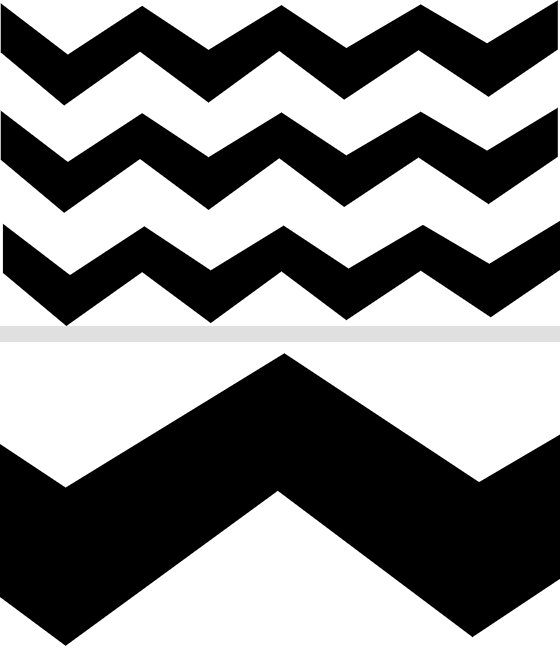
Top, the full canvas; bottom, a detail of the centre.
Give the GLSL for this pattern, as a Shadertoy shader.

```glsl
// Three bold black zigzag bands on white, with slightly uneven hand-cut corners.

// Corner i (0 to 8) of a band's upper edge; even corners are peaks, y points down.
vec2 upperCorner(int i) {
    float k = float(i / 2);
    float odd = mod(k, 2.0);
    float inner = (i == 0 || i == 8) ? 0.0 : 1.0;
    vec2 peak = vec2(1.0 + 191.0 * k + 3.0 * inner, 4.5 - k + 4.5 * inner);
    vec2 valley = vec2(93.0 + 191.0 * k + 2.0 * odd, 75.0 - 4.5 * k - 2.0 * odd);
    return i % 2 == 0 ? peak : valley;
}

// Corner i of a band's lower edge.
vec2 lowerCorner(int i) {
    float k = float(i / 2);
    vec2 peak = vec2(1.0 + 191.0 * k, 72.0 - k);
    vec2 valley = vec2(88.0 + 192.0 * k + 6.0 * mod(k, 2.0), 145.0 - 4.0 * k);
    return i % 2 == 0 ? peak : valley;
}

// Signed distance below the line through a and b.
float belowLine(vec2 p, vec2 a, vec2 b) {
    vec2 along = normalize(b - a);
    return along.x * (p.y - a.y) - along.y * (p.x - a.x);
}

// Signed distance to one band, negative inside.
float zigzagBand(vec2 p) {
    float upper = 0.0;
    float lower = 0.0;
    for (int i = 0; i < 8; i++) {
        vec2 a = upperCorner(i);
        vec2 c = lowerCorner(i);
        if (i == 0 || p.x >= a.x) upper = belowLine(p, a, upperCorner(i + 1));
        if (i == 0 || p.x >= c.x) lower = belowLine(p, c, lowerCorner(i + 1));
    }
    float ends = abs(p.x - 383.0) - 382.0;
    return max(max(-upper, lower), ends);
}

void mainImage(out vec4 fragColor, in vec2 fragCoord) {
    // Canvas spans 768 by 448 units, measured from the top left
    vec2 uv = fragCoord / iResolution.xy;
    vec2 p = vec2(uv.x, 1.0 - uv.y) * vec2(768.0, 448.0);
    float pixel = 768.0 / iResolution.x;

    // Stack the bands; the last sits a little lower and to the right
    float dist = 1000.0;
    for (int j = 0; j < 3; j++) {
        float last = j == 2 ? 1.0 : 0.0;
        vec2 offset = vec2(3.0 * last, 147.5 * float(j) + 8.0 * last);
        dist = min(dist, zigzagBand(p - offset));
    }

    float ink = clamp(0.5 - dist / pixel, 0.0, 1.0);
    fragColor = vec4(vec3(1.0 - ink), 1.0);
}
```
